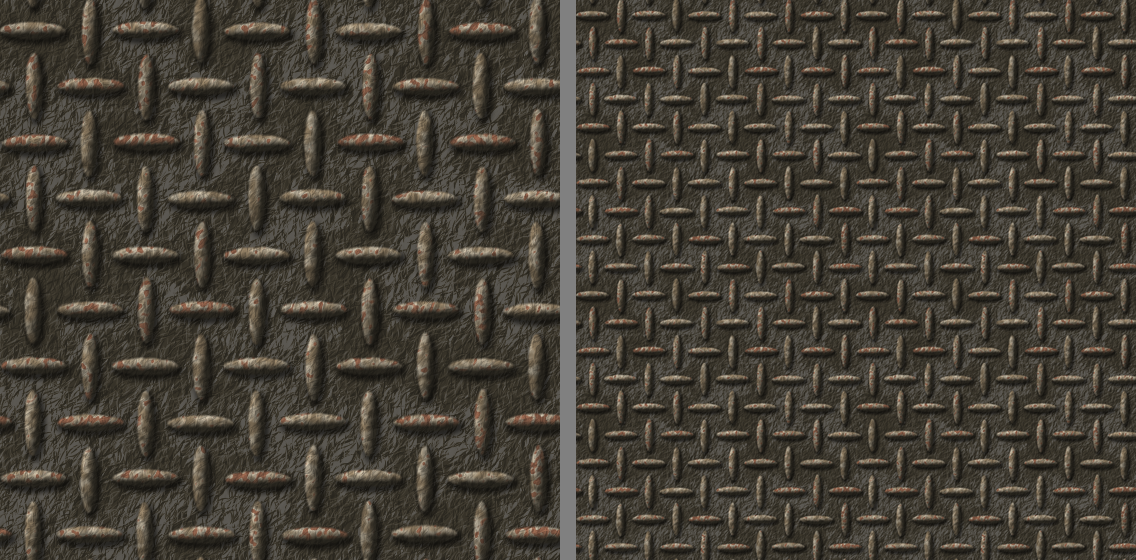
Left, the tile; right, the same tile 2 across and 2 down.
Reproduce this texture procedurally as a Shadertoy shader.

```glsl
const float CELLS = 10.0;                    // lugs across and down, alternating direction
const vec2 GRID_SHIFT = vec2(0.6, 0.45);     // lug centre inside its cell
const vec2 LUG_HALF = vec2(0.585, 0.15);     // half length and half width, in cells
const float LUG_JITTER = 0.04;
const vec2 SHADOW_SHIFT = vec2(0.045, -0.07);
const float SHADOW_SOFT = 0.11;
const vec3 LIGHT = vec3(-0.48, 0.76, 0.43);
const int STRAND_LAYERS = 10;
const float STRAND_WIDTH = 0.0011;
const float STRAND_LEAN = 1.0;               // radians from horizontal
const float STRAND_SPREAD = 1.5;
const vec3 DEEP = vec3(0.14, 0.13, 0.105);
const vec3 OLIVE = vec3(0.245, 0.225, 0.18);
const vec3 GREY = vec3(0.37, 0.36, 0.34);
const vec3 TAN = vec3(0.54, 0.47, 0.37);
const vec3 CREAM = vec3(0.75, 0.71, 0.63);
const vec3 RUST = vec3(0.50, 0.27, 0.18);

vec2 hash2(vec2 p) {
    vec3 q = fract(p.xyx * vec3(0.1031, 0.1030, 0.0973));
    q += dot(q, q.yzx + 33.33);
    return fract((q.xx + q.yz) * q.zy);
}

float corner(vec2 cell, vec2 offset, vec2 period) {
    float a = 6.2832 * hash2(mod(cell, period) + 11.0).x;
    return dot(vec2(cos(a), sin(a)), offset);
}

// Gradient noise that wraps after period cells
float noise(vec2 p, vec2 period) {
    vec2 i = floor(p), f = p - i, u = f * f * (3.0 - 2.0 * f);
    vec2 e = vec2(1.0, 0.0);
    float low = mix(corner(i, f, period), corner(i + e, f - e, period), u.x);
    float high = mix(corner(i + e.yx, f - e.yx, period), corner(i + 1.0, f - 1.0, period), u.x);
    return mix(low, high, u.y);
}

// One layer of thin, bent, tapered scratches on an n by n grid
float strands(vec2 uv, float n, float seed, float px) {
    vec2 p = uv * n, base = floor(p);
    float cover = 0.0;
    for (int j = -1; j <= 1; j++)
    for (int i = -1; i <= 1; i++) {
        vec2 cell = base + vec2(i, j), id = mod(cell, n) + seed;
        vec2 q = p - cell - hash2(id), r = hash2(id + 57.0);
        float angle = STRAND_LEAN + (r.x - 0.5) * STRAND_SPREAD;
        vec2 dir = vec2(cos(angle), sin(angle));
        vec2 l = vec2(dot(q, dir), dot(q, vec2(-dir.y, dir.x)));
        l.y += (r.y - 0.5) * 0.9 * l.x * l.x;
        float taper = max(0.0, 1.0 - abs(l.x) / 0.8);
        float width = STRAND_WIDTH * (0.4 + 0.8 * taper);
        float line = clamp((width - abs(l.y) / n) / px + 0.5, 0.0, 1.0);
        cover = max(cover, line * smoothstep(0.0, 0.25, taper));
    }
    return cover;
}

// Approximate signed distance to an ellipse
float ellipse(vec2 q, vec2 halfSize) {
    float k = length(q / halfSize);
    return k * (k - 1.0) / max(length(q / (halfSize * halfSize)), 0.001);
}

void mainImage(out vec4 fragColor, in vec2 fragCoord) {
    vec2 uv = fragCoord / iResolution.xy;
    float px = 1.0 / min(iResolution.x, iResolution.y);

    // Worn patches, stretched along the lean of the scratches
    vec2 sheared = vec2(48.0 * uv.x - 24.0 * uv.y, 6.0 * uv.x + 12.0 * uv.y);
    float streak = noise(sheared, vec2(24.0, 6.0));
    float fineStreak = noise(sheared * 3.0, vec2(72.0, 18.0));
    float broad = noise(uv * 7.0, vec2(7.0)) + 0.5 * noise(uv * 16.0, vec2(16.0));
    float patchMask = smoothstep(-0.04, 0.04, broad * 0.6 + streak * 0.5 + fineStreak * 0.45 - 0.07);

    // x: ground tone, y: grain on the lugs
    vec2 tone = vec2(mix(0.36, 0.92, patchMask) + 0.15 * fineStreak, 0.5);
    for (int k = 0; k < STRAND_LAYERS; k++) {
        bool dark = k % 2 == 0;
        float n = 30.0 + 4.0 * float(k);
        float strength = dark ? 0.75 : clamp(0.6 + 0.5 * broad, 0.0, 1.0);
        float cover = strands(uv, n, 31.0 * float(k), px);
        tone = mix(tone, vec2(dark ? 0.06 : 0.95), cover * strength);
    }
    vec3 color = mix(DEEP, OLIVE, clamp(tone.x * 2.0, 0.0, 1.0));
    color = mix(color, GREY, clamp(tone.x * 2.0 - 1.0, 0.0, 1.0));

    // Nearest lug and the shadows of all neighbours
    vec2 p = uv * CELLS, base = floor(p);
    float wobble = 0.018 * noise(uv * 50.0, vec2(50.0));
    float lugDist = 10.0, shadow = 0.0, lugSeed = 0.0;
    vec2 slope = vec2(0.0);
    for (int j = -2; j <= 1; j++)
    for (int i = -2; i <= 1; i++) {
        vec2 cell = base + vec2(i, j), id = mod(cell, CELLS), r = hash2(id + 3.0);
        bool across = mod(id.x + id.y, 2.0) > 0.5;
        vec2 halfSize = across ? LUG_HALF : LUG_HALF.yx;
        vec2 q = p - cell - GRID_SHIFT - (r - 0.5) * LUG_JITTER;
        float lugEdge = ellipse(q, halfSize) + wobble;
        float shadowEdge = ellipse(q - SHADOW_SHIFT, halfSize);
        shadow = max(shadow, 1.0 - smoothstep(-0.04, SHADOW_SOFT, shadowEdge));
        if (lugEdge < lugDist) {
            lugDist = lugEdge;
            lugSeed = r.x - (across ? 0.0 : 0.35);
            slope = q / halfSize * (LUG_HALF.y / halfSize);
        }
    }
    color *= 1.0 - 0.55 * shadow;

    // Rounded lug with chipped paint, rust and grain
    float dent = noise(uv * 40.0, vec2(40.0));
    float chip = noise(uv * 90.0, vec2(90.0)) + 0.5 * fineStreak;
    slope += 0.22 * vec2(dent, chip);
    vec3 normal = normalize(vec3(slope, sqrt(max(0.03, 1.0 - dot(slope, slope)))));
    float lit = smoothstep(-0.05, 0.9, dot(normal, LIGHT));
    vec3 paint = mix(TAN, CREAM, smoothstep(-0.35, 0.4, dent + 0.5 * chip + 0.3 * lugSeed));
    float rust = smoothstep(0.0, 0.3, chip + 0.5 * dent + 0.5 * (lugSeed - 0.55));
    paint = mix(paint, RUST, 0.75 * rust) * (0.72 + 0.5 * tone.y);
    vec3 lug = mix(DEEP * (0.8 + 0.5 * tone.y), paint, lit);
    float edge = 0.012 + px * CELLS;
    color = mix(color, lug, 1.0 - smoothstep(-edge, edge, lugDist));
    fragColor = vec4(color, 1.0);
}
```
